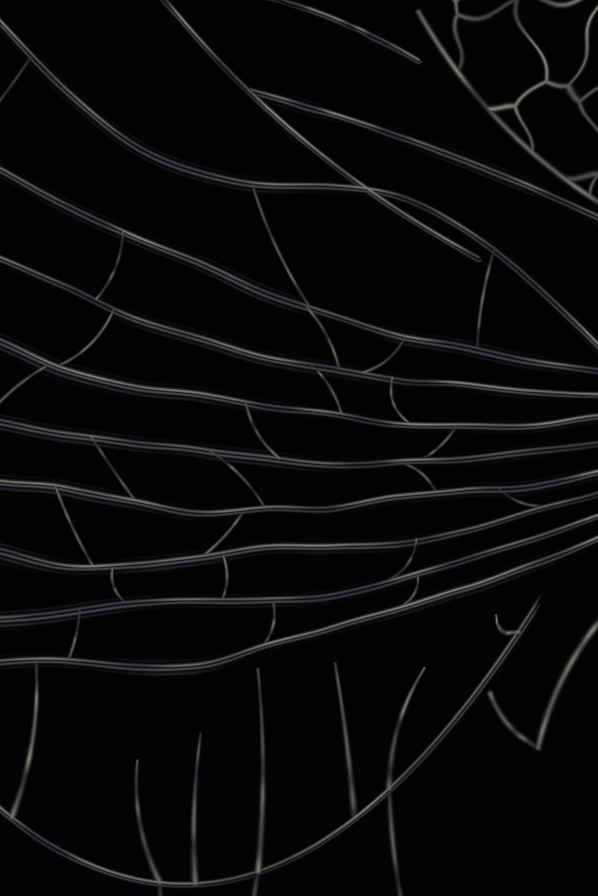
Reproduce this texture procedurally as a Shadertoy shader.

```glsl
// Draws an insect wing: pale, striated veins fanning across a black membrane.

const vec3 MEMBRANE = vec3(0.008, 0.008, 0.011);
const vec3 IVORY = vec3(0.52, 0.51, 0.46);
const vec3 VIOLET = vec3(0.29, 0.28, 0.34);
const int FAN_VEINS = 9;

float hash(vec2 p) {
    return fract(sin(dot(p, vec2(127.1, 311.7))) * 43758.5453);
}

float noise(float x, float seed) {
    float i = floor(x), f = fract(x);
    return mix(hash(vec2(i, seed)), hash(vec2(i + 1.0, seed)), f * f * (3.0 - 2.0 * f));
}

// Height of main vein k; heights grow downwards from the top edge.
float fanHeight(float k, float x) {
    float t = k / float(FAN_VEINS - 1);
    float y = mix(mix(0.04, 1.12, pow(t, 0.72)), mix(0.58, 0.9, t), x);
    y += 0.21 * x * (1.0 - x) * min(k, 1.0);
    y += 0.08 * sin(6.2832 * x) * max(1.0 - k, 0.0);
    y += 0.016 * t * (1.2 - x) * sin(x * 10.0 + k * 2.1);
    return y + 0.012 * (noise(x * 9.0, k) - 0.5);
}

// Height of the lower wing margin.
float marginHeight(float x) {
    return 1.35 + 0.83 * x - 1.35 * x * x;
}

// Signed distance to a bowed stroke, and the position along it.
vec2 bowedStroke(vec2 p, vec2 a, vec2 b, float bow) {
    float len = length(b - a);
    vec2 dir = (b - a) / len;
    vec2 q = vec2(dot(p - a, dir), dot(p - a, vec2(-dir.y, dir.x)));
    float t = clamp(q.x / len, 0.0, 1.0);
    float side = q.y - bow * 4.0 * t * (1.0 - t);
    float d = length(vec2(q.x - t * len, side));
    return vec2(side < 0.0 ? -d : d, t);
}

// Broad vein: patchy ivory ridge beside fine violet striations.
vec3 broadVein(float d, float along, float width, float seed) {
    float patchy = noise(along * 13.0, seed + 20.0);
    float spread = width * mix(0.7, 1.3, noise(along * 7.0, seed + 40.0));
    float center = d - spread * 0.45;
    float band = exp(-center * center / (spread * spread));
    float stripes = 0.6 + 0.4 * cos(d * 800.0 + 2.0 * patchy);
    float ridge = exp(-d * d / 0.000007) * mix(0.3, 1.0, patchy);
    return max(VIOLET * band * stripes, IVORY * ridge);
}

// Thin vein with a soft edge and uneven brightness.
vec3 thinVein(vec2 stroke, float width, float seed) {
    float glint = noise(stroke.y * 8.0, seed);
    float line = exp(-stroke.x * stroke.x / (width * width));
    return mix(VIOLET, IVORY, glint) * line * mix(0.55, 1.0, glint);
}

// Distance to the walls between scattered cells.
float cellWalls(vec2 p) {
    vec2 base = floor(p), nearest = vec2(9.0);
    float wall = 9.0;
    for (int pass = 0; pass < 2; pass++) {
        for (int n = 0; n < 25; n++) {
            vec2 cell = base + vec2(n % 5 - 2, n / 5 - 2);
            vec2 r = cell + 0.15 + 0.7 * vec2(hash(cell), hash(cell + 37.0)) - p;
            vec2 gap = r - nearest;
            if (pass == 0) {
                if (dot(r, r) < dot(nearest, nearest)) nearest = r;
            } else if (dot(gap, gap) > 0.0001) {
                wall = min(wall, dot(0.5 * (r + nearest), normalize(gap)));
            }
        }
    }
    return wall;
}

vec3 fanVeins(vec2 p) {
    vec3 light = vec3(0.0);
    for (int i = 0; i < FAN_VEINS; i++) {
        float k = float(i), y = fanHeight(k, p.x);
        float slope = (fanHeight(k, p.x + 0.004) - y) / 0.004;
        float d = (p.y - y) / sqrt(1.0 + slope * slope);
        light = max(light, broadVein(d, p.x, mix(0.0095, 0.0065, p.x), k));
        // Cross veins bridge the gap to the next main vein.
        for (int j = 0; j < 3 && i < FAN_VEINS - 1; j++) {
            vec2 id = vec2(k, float(j) + 3.0);
            float x0 = (float(j) + 0.15 + 0.7 * hash(id)) * 0.3;
            float x1 = x0 + 0.24 * (hash(id + 11.0) - 0.5);
            vec2 stroke = bowedStroke(p, vec2(x0, fanHeight(k, x0)),
                vec2(x1, fanHeight(k + 1.0, x1)), 0.03 * (hash(id + 23.0) - 0.5));
            light = max(light, thinVein(stroke, 0.0026, k * 5.0 + float(j)) * 0.85);
        }
    }
    return light;
}

vec3 upperVeins(vec2 p) {
    vec2 a = bowedStroke(p, vec2(0.27, -0.01), vec2(0.8, 0.43), 0.035);
    vec2 b = bowedStroke(p, vec2(0.42, 0.15), vec2(1.02, 0.37), -0.015);
    vec2 c = bowedStroke(p, vec2(0.44, -0.01), vec2(0.7, 0.1), -0.01);
    vec2 rim = bowedStroke(p, vec2(0.7, 0.02), vec2(1.02, 0.35), 0.03);
    vec3 light = max(broadVein(a.x, a.y, 0.006, 51.0), broadVein(b.x, b.y, 0.008, 52.0));
    light = max(light, broadVein(c.x, c.y, 0.006, 53.0));
    light = max(light, thinVein(rim, 0.0045, 54.0));
    vec2 warp = 0.012 * sin(p.yx * 45.0);
    float wall = cellWalls((p + warp) * vec2(9.0, 7.0)) / 8.0;
    float inside = smoothstep(0.003, -0.003, rim.x);
    return max(light, inside * thinVein(vec2(wall, p.x + p.y), 0.004, 55.0));
}

vec3 lowerVeins(vec2 p) {
    float slope = 0.83 - 2.7 * p.x;
    float d = (p.y - marginHeight(p.x)) / sqrt(1.0 + slope * slope);
    vec3 light = broadVein(d, p.x, 0.006, 61.0) * smoothstep(0.91, 0.89, p.x);
    // Spokes run down to the margin; every other one continues past it.
    for (int i = 0; i < 7; i++) {
        float k = float(i), h = hash(vec2(k, 71.0));
        float x = 0.06 + 0.12 * k + 0.05 * h;
        float foot = x + 0.13 * (hash(vec2(k, 83.0)) - 0.45);
        vec2 root = vec2(x, mix(fanHeight(8.0, x), marginHeight(x), 0.45 * h));
        vec2 end = vec2(foot, marginHeight(foot));
        vec2 spoke = bowedStroke(p, root, end, 0.03 * (h - 0.5));
        light = max(light, thinVein(spoke, mix(0.0025, 0.0052, spoke.y), 90.0 + k));
        vec2 tail = bowedStroke(p, end, end + vec2(0.08 * (h - 0.4), 0.3), 0.01);
        if (i % 2 == 1) light = max(light, thinVein(tail, 0.0042, 97.0) * 0.7);
    }
    vec2 hook = bowedStroke(p, vec2(1.01, 1.03), vec2(0.9, 1.25), 0.015);
    vec2 barb = bowedStroke(p, vec2(0.9, 1.25), vec2(0.82, 1.16), -0.012);
    return max(light, max(thinVein(hook, 0.005, 98.0), thinVein(barb, 0.0045, 99.0)));
}

void mainImage(out vec4 fragColor, in vec2 fragCoord) {
    vec2 p = vec2(fragCoord.x, iResolution.y - fragCoord.y) / iResolution.x;
    vec3 color = MEMBRANE + vec3(0.004, 0.004, 0.012) * smoothstep(1.0, 1.5, p.y);
    color = max(color, max(fanVeins(p), max(upperVeins(p), lowerVeins(p))));
    fragColor = vec4(color, 1.0);
}
```
